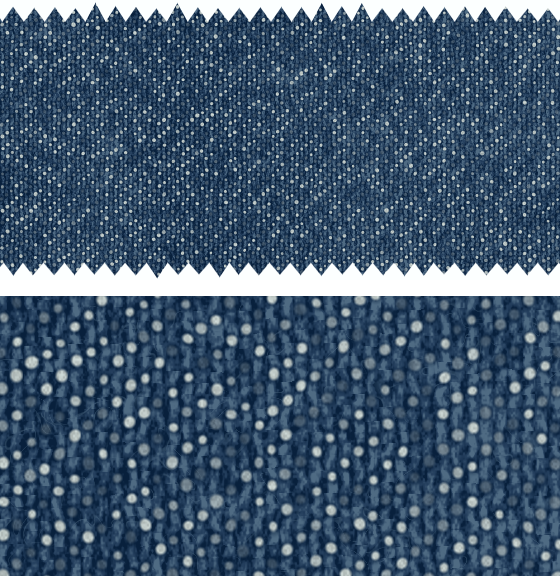
Top: the whole. Bottom: its middle third, enlarged.
Reproduce this texture procedurally as a WebGL 1 fragment shader.

```glsl
precision highp float;
uniform vec2 u_resolution;

float hash(vec2 p) {
  vec3 q = fract(vec3(p.xyx) * 0.1031);
  q += dot(q, q.yzx + 33.33);
  return fract((q.x + q.y) * q.z);
}

float noise(vec2 p) {
  vec2 i = floor(p);
  vec2 f = fract(p);
  f = f * f * (3.0 - 2.0 * f);
  return mix(mix(hash(i), hash(i + vec2(1.0, 0.0)), f.x),
             mix(hash(i + vec2(0.0, 1.0)), hash(i + vec2(1.0)), f.x), f.y);
}

// Height of a zigzag tooth: 0 in the notch, about 1 at its tip
float tooth(float x, float seed) {
  float u = (x - 0.047) / 0.0734 + 0.12 * (noise(vec2(x * 9.0, seed)) - 0.5);
  float r = hash(vec2(floor(u + 0.5) + 40.0, seed));
  float size = 0.9 + 0.2 * r + 0.2 * smoothstep(0.88, 0.95, r);
  return size * abs(fract(u) - 0.5) * 2.0;
}

// Signed distance inside the pinked strip
float stripDistance(vec2 p) {
  float top = 0.922 + 0.052 * tooth(p.x, 3.0);
  float bottom = 0.062 - 0.044 * tooth(p.x, 8.0);
  return 0.57 * min(top - p.y, p.y - bottom);
}

vec3 denim(vec2 p) {
  vec3 indigo = vec3(0.03, 0.125, 0.235);
  vec3 blue = vec3(0.14, 0.245, 0.365);
  vec3 faded = vec3(0.31, 0.42, 0.515);
  vec3 weftPale = vec3(0.74, 0.78, 0.77);

  // Slightly wandering twill grid, stepping up a third per warp column
  vec2 w = p + 0.006 * (vec2(noise(p * 22.0), noise(p * 22.0 + 70.0)) - 0.5);
  vec2 g = vec2(w.x * 59.0, w.y * 22.5);
  float column = floor(g.x);
  g.y += 60.0 - column / 3.0 + 0.12 * (hash(vec2(column, 5.0)) - 0.5);
  vec2 cell = floor(g);
  vec2 f = fract(g) - 0.5;
  float r = hash(cell + 17.0);
  float s = hash(cell + 91.0);

  // Rounded warp floats with dark gaps between them
  float bend = 0.16 * sin(6.283 * (f.y + s));
  float ridge = 1.0 - smoothstep(0.08, 0.5, abs(f.x + bend));
  float span = smoothstep(0.12, 0.3, abs(f.y));
  float grain = noise(p * vec2(310.0, 130.0));
  float fine = noise(p * vec2(420.0, 330.0) + 9.0);
  float tone = ridge * (0.3 + 0.7 * span) * (0.5 + 0.5 * r);
  tone = tone * 0.72 + 0.5 * (grain - 0.5) + 0.36 * (fine - 0.5) + 0.13;

  // Broad fading and small worn patches
  float fade = noise(p * vec2(3.0, 4.0) + 4.0) - 0.5;
  float worn = smoothstep(0.68, 0.95, noise(p * 24.0 + 31.0));
  tone += 0.2 * fade + 0.16 * worn + 0.03 * (p.x - 1.0);
  vec3 color = mix(indigo, blue, smoothstep(0.0, 0.4, tone));
  color = mix(color, faded, smoothstep(0.36, 0.85, tone));

  // Loose curled fibres
  float curl = abs(noise(p * 75.0 + 3.0 * noise(p * 34.0)) - 0.5);
  float fuzz = (1.0 - smoothstep(0.01, 0.07, curl)) * smoothstep(0.4, 0.8, noise(p * 40.0));
  color = mix(color, faded, 0.4 * fuzz);

  // Pale weft dots surrounded by shadow
  vec2 d = (f - 0.14 * (vec2(r, s) - 0.5)) * vec2(1.0, 2.5);
  float dist = length(d);
  color = mix(color, indigo, 0.4 * (1.0 - smoothstep(0.3, 0.75, dist)));
  float radius = 0.29 + 0.13 * s + 0.06 * worn;
  float dot0 = 1.0 - smoothstep(radius - 0.16, radius + 0.12, dist);
  float shine = 0.25 + 0.75 * smoothstep(0.1, 0.8, r) + 0.2 * worn;
  return mix(color, weftPale * (0.9 + 0.2 * fine), dot0 * min(shine, 1.0));
}

void main() {
  vec2 p = gl_FragCoord.xy / u_resolution * vec2(2.0, 1.0);
  float pixel = 1.0 / u_resolution.y;
  float cloth = smoothstep(-0.7 * pixel, 0.7 * pixel, stripDistance(p));
  vec3 paper = vec3(0.99, 1.0, 1.0);
  gl_FragColor = vec4(mix(paper, denim(p), cloth), 1.0);
}
```
